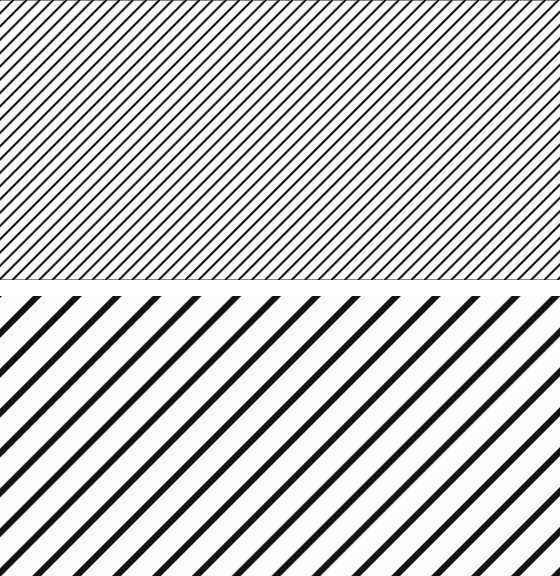
Top, the full canvas; bottom, a detail of the centre.
Give the GLSL for this pattern, as a Shadertoy shader.

```glsl
#define STRIPES_PER_HEIGHT 21.06
#define STRIPE_PHASE 0.0
#define STRIPE_DUTY 0.225
#define BORDER_WIDTH 0.0018
#define EDGE_SOFTNESS 1.2
#define INK vec3(0.08, 0.07, 0.07)
#define PAPER vec3(0.994)

// Coverage of a shape from its signed distance
float coverage(float distance, float blur) {
    return clamp(0.5 - distance / blur, 0.0, 1.0);
}

// Signed distance to the nearest 45 degree stripe, rising to the right
float stripeDistance(vec2 p) {
    float spacing = inversesqrt(2.0) / STRIPES_PER_HEIGHT;
    float along = (p.x + 1.0 - p.y) * STRIPES_PER_HEIGHT + STRIPE_PHASE;
    float offset = abs(fract(along + 0.5) - 0.5);
    return (offset - 0.5 * STRIPE_DUTY) * spacing;
}

// Signed distance to the hairlines along the top and bottom edges
float borderDistance(vec2 p) {
    return min(p.y, 1.0 - p.y) - BORDER_WIDTH;
}

void mainImage(out vec4 fragColor, in vec2 fragCoord) {
    vec2 p = fragCoord / iResolution.y;
    float pixel = 1.0 / iResolution.y;

    // Stripes and hairlines share one ink
    float ink = max(coverage(stripeDistance(p), EDGE_SOFTNESS * pixel),
                    coverage(borderDistance(p), pixel));

    fragColor = vec4(mix(PAPER, INK, ink), 1.0);
}
```
